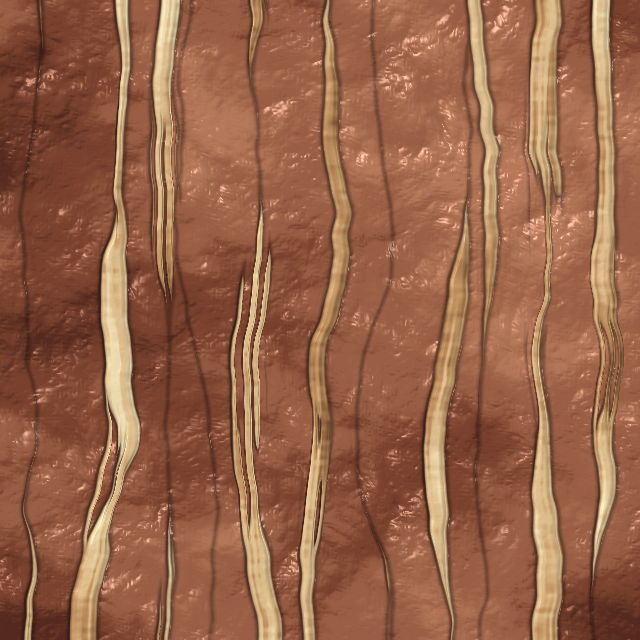
Reproduce this texture procedurally as a WebGL 2 fragment shader.

```glsl
#version 300 es
precision highp float;

uniform vec2 u_resolution;
out vec4 fragColor;

#define VEINS 11
#define SEED 40.0
#define VEIN_HALF_WIDTH 0.024
#define VEIN_HEIGHT 0.006
#define FLESH_HEIGHT 0.021
#define FLESH_SCALE 9.0
#define TONE_CONTRAST 1.35
#define GLOSS 0.42

float hash(vec2 p) {
    vec3 q = fract(p.xyx * 0.1031);
    q += dot(q, q.yzx + 33.33);
    return fract((q.x + q.y) * q.z);
}

float noise(vec2 p) {
    vec2 cell = floor(p), f = fract(p);
    f = f * f * (3.0 - 2.0 * f);
    return mix(mix(hash(cell), hash(cell + vec2(1, 0)), f.x),
               mix(hash(cell + vec2(0, 1)), hash(cell + vec2(1, 1)), f.x), f.y);
}

const mat2 TURN = mat2(0.8, 0.6, -0.6, 0.8);

float fbm(vec2 p) {
    float sum = 0.0, amp = 0.5;
    for (int i = 0; i < 4; i++) {
        sum += amp * noise(p);
        p = TURN * p * 2.1 + 7.3;
        amp *= 0.5;
    }
    return sum / 0.9375;
}

// Rounded lumps separated by creases
float lumps(vec2 p) {
    p += 0.035 * vec2(noise(p * 8.0 + 3.0), noise(p * 8.0 + 50.0));
    p = TURN * p * vec2(1.0, 1.15) * FLESH_SCALE + 20.0;
    float sum = 0.0, amp = 0.5;
    for (int i = 0; i < 5; i++) {
        float n = 2.0 * noise(p) - 1.0;
        sum += amp * sqrt(n * n + 0.012);
        p = TURN * p * 2.03 + 11.7;
        amp *= 0.52;
    }
    return sum;
}

// Nearest vein: inside distance, offset from its axis, seed, fraying
vec4 nearestVein(vec2 p) {
    vec4 best = vec4(-1.0, 0.0, 0.0, 0.0);
    for (int i = 0; i < VEINS; i++) {
        float id = float(i), seed = id * 17.0 + SEED;
        float size = fract(id * 0.618 + 0.3);
        float axis = (id + 0.5 + 0.6 * (hash(vec2(seed, 3.0)) - 0.5)) / float(VEINS);
        axis += 0.055 * (noise(vec2(seed, p.y * 3.0)) - 0.5)
              + 0.022 * (noise(vec2(seed + 5.0, p.y * 9.0)) - 0.5)
              + 0.006 * (noise(vec2(seed + 6.0, p.y * 30.0)) - 0.5);
        float dx = p.x - axis;

        // Width swells and tapers; frayed stretches split into fibres
        float low = mix(0.42, -0.12, size);
        float swell = smoothstep(low, low + 0.48, noise(vec2(seed + 9.0, p.y * 2.6)));
        float fray = smoothstep(0.4, 0.75, noise(vec2(seed + 3.0, p.y * 4.0)));
        float halfWidth = VEIN_HALF_WIDTH * mix(0.35, 1.0, size) * swell * (1.0 + 0.3 * fray);
        float gap = smoothstep(0.42, 0.75, noise(vec2(dx * 130.0 + seed, p.y * 5.0)));
        float d = halfWidth - 0.002 - abs(dx) - fray * gap * halfWidth * 0.95;
        if (d > best.x) best = vec4(d, dx, seed, fray);
    }
    return best;
}

float surface(vec2 p, float inside) {
    float cover = smoothstep(-0.003, 0.003, inside);
    return FLESH_HEIGHT * lumps(p) * (1.0 - 0.75 * cover)
         + VEIN_HEIGHT * smoothstep(-0.002, 0.009, inside);
}

vec3 fleshRamp(float t) {
    vec3 c = mix(vec3(0.33, 0.16, 0.12), vec3(0.48, 0.26, 0.18), smoothstep(0.08, 0.37, t));
    c = mix(c, vec3(0.60, 0.37, 0.27), smoothstep(0.37, 0.62, t));
    return mix(c, vec3(0.71, 0.47, 0.35), smoothstep(0.65, 0.95, t));
}

vec3 veinColour(vec2 p, vec4 vein) {
    float fibre = noise(vec2(vein.y * 210.0 + vein.z, p.y * 7.0));
    float along = noise(vec2(vein.z + 12.0, p.y * 5.0));
    float grain = noise(p * vec2(50.0, 130.0));
    float t = 0.38 + 0.6 * along + 0.5 * (fibre - 0.5) + 0.22 * (grain - 0.5) - 0.12 * vein.w;
    vec3 c = mix(vec3(0.47, 0.32, 0.20), vec3(0.74, 0.55, 0.36), smoothstep(0.1, 0.45, t));
    c = mix(c, vec3(0.87, 0.74, 0.55), smoothstep(0.4, 0.75, t));
    return mix(c, vec3(0.93, 0.86, 0.69), smoothstep(0.8, 1.1, t));
}

void main() {
    vec2 p = gl_FragCoord.xy / u_resolution;
    float e = 0.002, aa = max(0.0012, 0.8 / u_resolution.y);
    vec4 vein = nearestVein(p);

    // Normal from finite differences of the surface
    float h = surface(p, vein.x);
    vec2 px = p + vec2(e, 0.0), py = p + vec2(0.0, e);
    vec2 slope = vec2(surface(px, nearestVein(px).x), surface(py, nearestVein(py).x)) - h;
    vec3 normal = normalize(vec3(-slope / e, 1.0));
    vec3 light = normalize(vec3(-0.4, 0.6, 0.8));
    float shade = dot(normal, light) - light.z;

    // Flesh with broad tone patches and dark grooves beside the veins
    float tone = 0.53 + TONE_CONTRAST * (fbm(p * vec2(3.0, 4.0) + 9.0) - 0.5)
               + 0.45 * shade + 0.4 * (lumps(p) - 0.36);
    vec3 flesh = fleshRamp(tone);
    flesh *= 1.0 - 0.35 * smoothstep(-0.009, 0.0, vein.x);

    // Wet glints in clusters
    float lobe = pow(max(dot(normal, normalize(light + vec3(0, 0, 1))), 0.0), 70.0);
    float wet = smoothstep(0.35, 0.75, noise(p * 24.0 + 80.0));
    flesh += GLOSS * lobe * wet * vec3(0.95, 0.87, 0.85);

    // Veins with darkened rims
    vec3 fat = veinColour(p, vein) * (1.0 + 0.4 * shade);
    fat *= mix(0.72, 1.0, smoothstep(0.0, 0.004, vein.x));
    fat += 0.12 * lobe;

    fragColor = vec4(mix(flesh, fat, smoothstep(-aa, aa, vein.x)), 1.0);
}
```
